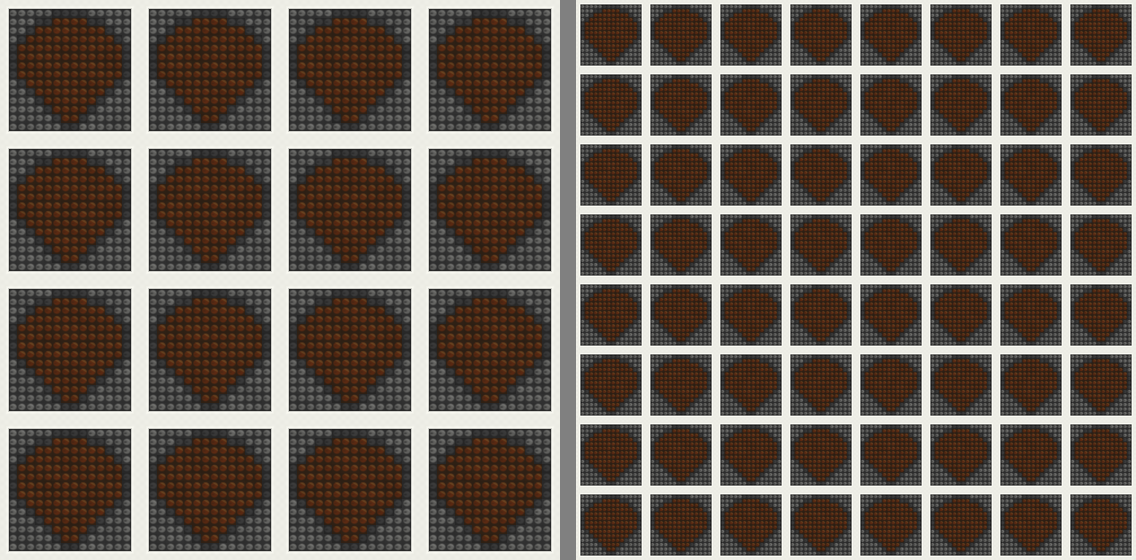
Left: one tile. Right: repeated 2 by 2.
This pattern is drawn by a Shadertoy shader. Its source:

```glsl
// Four by four dark beaded panels in a pale frame, each with a rust tapered gem shape.

// Half-width of the gem in beads: a round crown above a straight taper.
float gemHalfWidth(float row) {
    float crown = round(sqrt(max(41.0 - (row - 7.0) * (row - 7.0), 0.0)));
    return clamp(13.0 - row, 0.0, crown);
}

// Soft-edged disc, 1 inside.
float disc(vec2 q, float radius, float blur) {
    return 1.0 - smoothstep(radius - blur, radius + blur, length(q));
}

void mainImage(out vec4 fragColor, in vec2 fragCoord) {
    // 64 beads span the canvas, 16 per repeat
    vec2 grid = fragCoord / iResolution.xy * 64.0;
    float pixel = 64.0 / min(iResolution.x, iResolution.y);
    vec2 bead = floor(grid);
    vec2 q = fract(grid) - 0.5;
    vec2 local = mod(grid, 16.0);
    vec2 cell = floor(local);

    // Gem and its one-bead outline; rows count down from the panel top
    float row = 14.0 - cell.y;
    float column = abs(cell.x - 7.5);
    float halfWidth = gemHalfWidth(row);
    float rimWidth = max(halfWidth > 0.0 ? halfWidth + 1.0 : 0.0,
                         max(gemHalfWidth(row - 1.0), gemHalfWidth(row + 1.0)));
    bool gem = column < halfWidth;
    bool rim = !gem && column < rimWidth;

    // Bead body with a notch on the left and a glint at the upper right
    float blur = 0.07 + 0.5 * pixel;
    float body = disc(q * vec2(0.95, 1.05), 0.37, blur);
    float notch = disc((q - vec2(-0.17, -0.02)) * vec2(0.8, 1.3), 0.13, blur);
    float glint = body * smoothstep(0.08, 0.28, q.x * 0.6 + q.y);

    vec3 color;
    if (gem) {
        color = mix(vec3(0.18, 0.125, 0.08), vec3(0.35, 0.16, 0.07), body * (1.0 - 0.35 * notch));
        color = mix(color, vec3(0.40, 0.27, 0.13), glint * 0.85);
    } else {
        vec3 ground = rim ? vec3(0.15) : vec3(0.185);
        vec3 face = rim ? vec3(0.225) : vec3(0.38, 0.38, 0.37);
        color = mix(ground, face, body * (1.0 - 0.7 * notch));
        color += glint * (rim ? 0.01 : 0.05);
    }

    // Slight tone drift between beads, periodic over the canvas
    vec2 phase = bead * 6.2831853 / 64.0;
    color *= 1.0 + 0.03 * sin(phase.x * 13.0 + 2.0 * sin(phase.y * 7.0))
                 + 0.02 * sin(phase.y * 19.0 + phase.x * 5.0);

    // Pale frame with faint weave and a brighter lip beside each panel
    vec2 fromCenter = abs(local - 8.0);
    float edge = max(fromCenter.x, fromCenter.y) - 7.0;
    float weave = sin(grid.x * 6.2831853) * sin(grid.y * 6.2831853);
    vec3 frame = vec3(0.93, 0.93, 0.90) + 0.008 * weave;
    frame += 0.045 * (1.0 - smoothstep(0.15, 0.35, edge));
    color *= 1.0 - 0.25 * smoothstep(-0.25, 0.0, edge);
    color = mix(color, frame, smoothstep(-0.6 * pixel, 0.6 * pixel, edge));

    fragColor = vec4(color, 1.0);
}
```
